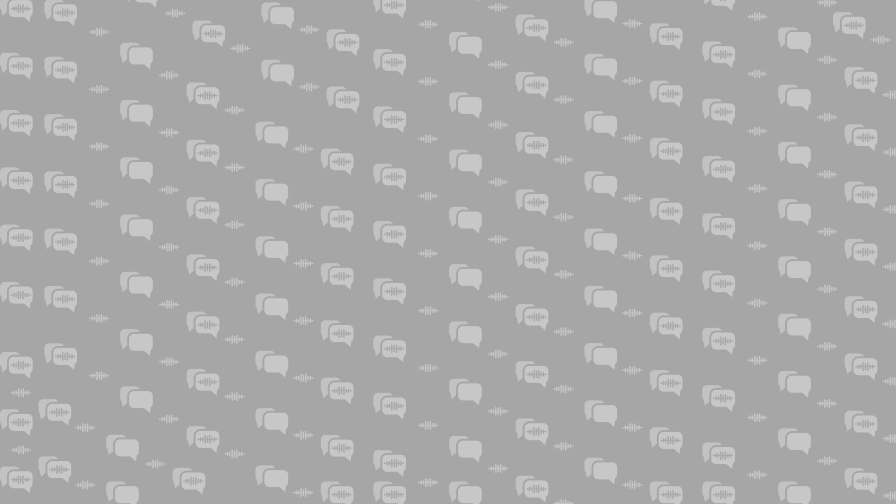
A Shadertoy shader for this pattern:

```glsl
// Grey field of staggered speech-bubble pairs and small sound waves, with uneven seams.

const float HEIGHT = 432.0;                  // canvas height in design units
const vec2 ORIGIN = vec2(52.0, 60.0);        // first bubble pair, y runs down
const vec2 GROUP_STEP = vec2(282.0, 42.5);   // offset between column groups
const float ROW_STEP = 49.1;
const float LAST_ROW = 424.0;                // bottom row is pulled up to this line
const float LAST_REACH = 447.0;
const vec2 ICON_REACH = vec2(16.0, 14.0);
const float GAP = 1.6;                       // gap between the two bubbles
const vec3 GROUND = vec3(0.65);
const vec3 FRONT = vec3(0.78);
const vec3 BACK = vec3(0.76);

// Columns of one group, as offsets from its first icon.
const int COLUMNS = 9;
const vec2 COLUMN[COLUMNS] = vec2[](
    vec2(0.0, 0.0), vec2(33.0, 16.5), vec2(65.0, 37.0),
    vec2(93.0, 4.5), vec2(122.0, 22.0), vec2(149.0, 34.5),
    vec2(181.0, 6.5), vec2(208.0, 18.5), vec2(237.0, 29.5));

float fill(float d) {
    return clamp(0.5 - d * iResolution.y / HEIGHT, 0.0, 1.0);
}

float box(vec2 p, vec2 halfSize, float radius) {
    vec2 q = abs(p) - halfSize + radius;
    return length(max(q, 0.0)) + min(max(q.x, q.y), 0.0) - radius;
}

float edge(vec2 p, vec2 a, vec2 b) {
    vec2 e = normalize(b - a);
    return dot(p - a, vec2(e.y, -e.x));
}

// Corners run clockwise on screen.
float triangle(vec2 p, vec2 a, vec2 b, vec2 c) {
    return max(edge(p, a, b), max(edge(p, b, c), edge(p, c, a)));
}

float frontBubble(vec2 p) {
    float body = box(p - vec2(3.8, 0.0), vec2(10.2, 7.3), 4.3);
    return min(body, triangle(p, vec2(5.0, 6.0), vec2(12.5, 4.0), vec2(11.5, 11.5)));
}

float backBubble(vec2 p) {
    float body = box(p - vec2(-5.5, -4.5), vec2(8.5, 6.8), 4.0);
    return min(body, triangle(p, vec2(-13.2, 0.0), vec2(-6.5, 1.5), vec2(-11.8, 6.2)));
}

// Row of upright bars, tallest in the middle, on a thin axis.
float soundWave(vec2 p) {
    float bar = clamp(round(p.x / 2.0), -4.0, 4.0);
    float tall = mod(bar, 2.0) < 0.5 ? 0.65 : 1.0;
    float halfHeight = mix(4.6, 0.9, abs(bar) / 4.0) * tall;
    float bars = box(p - vec2(bar * 2.0, 0.0), vec2(0.58, halfHeight), 0.5);
    return min(bars, box(p, vec2(8.0, 0.4), 0.2));
}

// Displacement of the blocks that sit out of step with the grid.
vec2 seamShift(vec2 c) {
    if (c.x < 0.0 && c.x > -30.0 && c.y > 320.0 && c.y < 400.0) return vec2(40.0, 6.0);
    if (c.x > 0.0 && c.x < 20.0) return vec2(7.0, c.y > 270.0 ? 20.5 : 9.5);
    if (c.x > 40.0 && c.x < 180.0 && c.y > 0.59 * c.x + 297.0)
        return vec2(c.x < 60.0 ? -5.0 : -12.0, 0.1 * (40.0 - max(c.x, 40.0)));
    if (c.x > 100.0 && c.x < 312.0 && c.y < 0.51 * c.x - 36.0) return vec2(5.0, -4.0);
    if (c.x > 380.0 && c.x < 600.0 && c.y < 0.51 * c.x - 137.0) return vec2(0.0, -2.5);
    if (c.x > 725.0 && c.y < 45.0) return vec2(-10.0, 2.0);
    return vec2(0.0);
}

void drawBubbles(inout vec3 color, vec2 p, bool voiced) {
    float front = frontBubble(p);
    float back = max(backBubble(p), GAP - front);
    float face = fill(front);
    if (voiced) face *= 1.0 - fill(soundWave(p - vec2(3.8, 0.0)));
    color = mix(color, BACK, fill(back));
    color = mix(color, FRONT, face);
}

void mainImage(out vec4 fragColor, in vec2 fragCoord) {
    vec2 p = vec2(fragCoord.x, iResolution.y - fragCoord.y) * HEIGHT / iResolution.y;
    vec3 color = GROUND;

    for (int group = -1; group <= 2; group++) {
        for (int i = 0; i < COLUMNS; i++) {
            vec2 base = ORIGIN + float(group) * GROUP_STEP + COLUMN[i];
            if (abs(p.x - base.x) > 60.0) continue;
            bool isWave = i % 2 == 1;
            float nearest = round((p.y - base.y) / ROW_STEP);

            for (int row = -1; row <= 1; row++) {
                vec2 center = base + vec2(0.0, (nearest + float(row)) * ROW_STEP);
                center += seamShift(center);
                if (!isWave && center.y < LAST_REACH) center.y = min(center.y, LAST_ROW);
                vec2 q = p - center;
                if (any(greaterThan(abs(q), ICON_REACH))) continue;
                if (isWave) color = mix(color, FRONT, fill(soundWave(q)));
                else drawBubbles(color, q, i % 4 == 0);
            }
        }
    }
    fragColor = vec4(color, 1.0);
}
```
